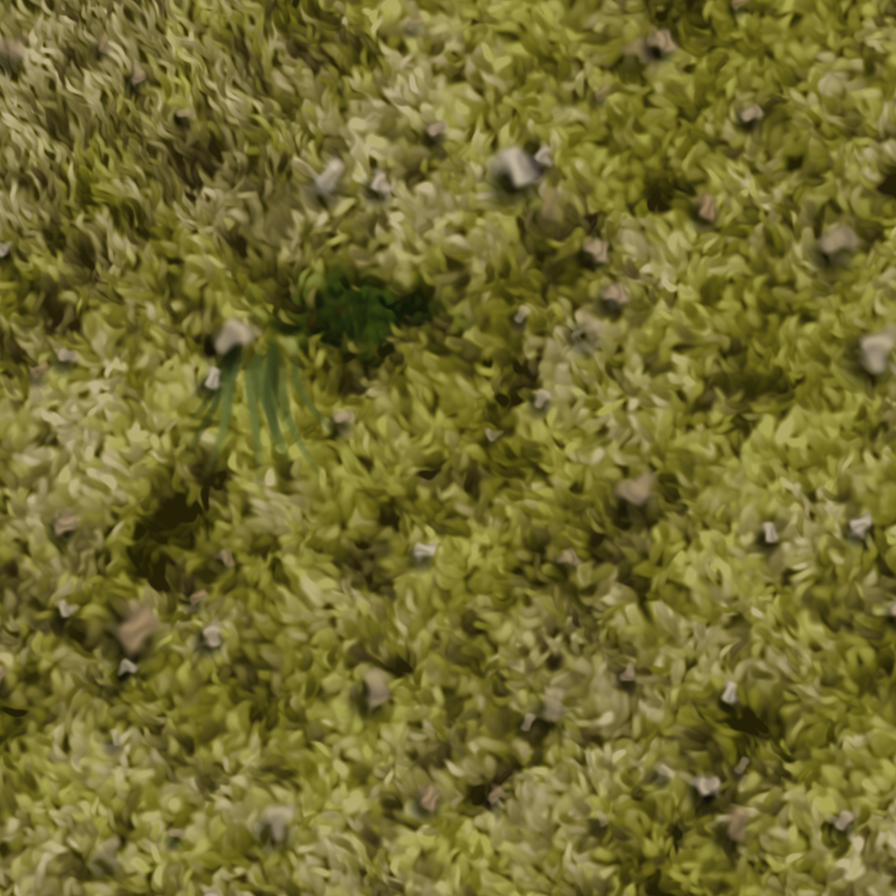
Give the GLSL for this texture, as a Shadertoy shader.

```glsl
vec3 hash3(vec2 p) {
    vec3 q = vec3(dot(p, vec2(127.1, 311.7)), dot(p, vec2(269.5, 183.3)), dot(p, vec2(419.2, 371.9)));
    return fract(sin(q) * 43758.5);
}

// Layered sines, roughly -1 to 1
float waves(vec2 p) {
    return (sin(p.x + 1.7 * sin(p.y * 0.8))
          + sin(p.y * 1.3 - p.x * 0.6 + 2.0 * sin(p.x * 0.7 + 1.0))
          + 0.7 * sin(p.x * 2.1 + p.y * 1.7 + 1.5 * sin(p.y * 1.9))) / 2.7;
}

vec2 turn(vec2 p, float angle) {
    float c = cos(angle), s = sin(angle);
    return vec2(c * p.x + s * p.y, c * p.y - s * p.x);
}

// One layer of overlapping leaves; ground holds tone, dryness and lushness
void scatterLeaves(inout vec3 ground, vec2 uv, float cells, float seed) {
    vec2 q = uv * cells + seed * 0.37;
    for (int j = -1; j <= 1; j++)
    for (int i = -1; i <= 1; i++) {
        vec2 cell = floor(q) + vec2(i, j);
        vec3 place = hash3(cell + seed * 31.0);
        vec3 look = hash3(cell + seed * 31.0 + 7.5);
        vec2 middle = cell + place.xy;
        vec2 home = (middle - seed * 0.37) / cells;
        float straw = smoothstep(0.45, 0.12, length(home - vec2(0.08, 0.98)));

        // Bent soft ellipse, narrower where the grass is straw
        float angle = -1.05 + (place.z - 0.5) * mix(2.4, 0.9, straw);
        vec2 d = turn(q - middle, angle);
        d.y += 0.11 * sin(d.x * 4.0 + look.z * 6.3);
        vec2 size = mix(vec2(0.74, 0.25 + 0.24 * look.z), vec2(0.9, 0.22), straw);
        float r = length(d / size);
        float cover = smoothstep(1.2, 0.25, r);

        // Light from the upper left, shaded rim, clumps, small dark hollows, broad drift
        float tone = 0.73 + 0.58 * (look.x - 0.5) - 0.16 * r * r;
        tone += 0.3 * dot(q - middle, vec2(-0.5, 0.7)) + 0.17 * waves(home * 11.0 + 4.0);
        vec2 clump = floor(home * 21.0 + 0.6 * sin(home.yx * 37.0));
        tone += 0.28 * (hash3(clump + 5.0).x - 0.5);
        tone -= 0.36 * smoothstep(0.15, 0.75, waves(home * 43.0 + 3.0 * sin(home.yx * 19.0)));
        tone -= 0.34 * smoothstep(0.3, 0.8, waves(home * 23.0 + 9.0));
        tone -= 0.4 * smoothstep(0.11, 0.03, length((home - vec2(0.21, 0.42)) * vec2(1.4, 0.8)));
        float dry = 0.36 + 0.32 * waves(home * 10.0 + 2.0) + 0.28 * waves(home * 31.0);
        dry += 0.6 * (look.y - 0.5) + 0.45 * straw + 0.2 * smoothstep(0.3, 0.0, home.y);
        dry = smoothstep(0.1, 0.9, dry);
        float reach = length((home - vec2(0.40, 0.65)) * vec2(0.7, 1.4)) + 0.025 * waves(home * 60.0);
        float lush = smoothstep(0.085, 0.03, reach) * step(0.25, look.z);
        tone -= 0.3 * lush;
        ground = mix(ground, vec3(tone, dry * (1.0 - lush), lush), cover);
    }
}

// Olive, dry and lush colour ramps over the tone
vec3 groundColour(vec3 ground) {
    float tone = clamp(ground.x, 0.0, 1.0);
    float low = min(tone * 2.0, 1.0);
    float high = max(tone * 2.0 - 1.0, 0.0);
    vec3 olive = mix(mix(vec3(0.14, 0.13, 0.02), vec3(0.42, 0.40, 0.09), low), vec3(0.66, 0.65, 0.31), high);
    vec3 dry = mix(mix(vec3(0.16, 0.13, 0.04), vec3(0.45, 0.41, 0.22), low), vec3(0.74, 0.69, 0.53), high);
    vec3 lush = mix(vec3(0.05, 0.09, 0.03), vec3(0.34, 0.46, 0.10), tone);
    return mix(mix(olive, dry, ground.y), lush, ground.z * 0.85);
}

// Sparse pale stones with a shadow at the lower left
void scatterStones(inout vec3 colour, vec2 uv, float cells, float seed, float share) {
    vec2 q = uv * cells;
    for (int j = -1; j <= 1; j++)
    for (int i = -1; i <= 1; i++) {
        vec2 cell = floor(q) + vec2(i, j);
        vec3 place = hash3(cell + seed);
        vec3 look = hash3(cell + seed + 38.0);
        float present = step(place.z, share) * (0.55 + 0.4 * look.z);
        vec2 d = turn(q - cell - place.xy, look.x * 3.0);
        d += 0.04 * sin(d.yx * 19.0 + look.y * 6.0);
        float size = 0.17 + 0.14 * look.z * look.z;
        float r = length(d * vec2(1.0, 1.5)) / size;
        vec2 fall = q - cell - place.xy + vec2(0.08, 0.15);
        colour *= 1.0 - 0.65 * present * smoothstep(1.4, 0.3, length(fall) / size);
        vec3 stone = mix(vec3(0.60, 0.50, 0.35), vec3(0.76, 0.71, 0.62), look.y);
        stone *= 1.0 - 0.12 * r + 0.1 * sin(d.x * 25.0 + d.y * 15.0);
        colour = mix(colour, stone, present * smoothstep(1.2, 0.5, r));
    }
}

// A tuft of long blades drooping from one root
void drawTuft(inout vec3 colour, vec2 uv) {
    for (int i = 0; i < 18; i++) {
        vec3 h = hash3(vec2(i, 17.0));
        vec2 d = uv - vec2(0.24 + 0.09 * h.x, 0.64 - 0.05 * h.y);
        float along = -d.y / (0.08 + 0.1 * h.z);
        float bend = (h.x - 0.5) * 0.16 * along * along + 0.006 * sin(along * 5.0 + h.y * 6.0);
        float blade = smoothstep(0.008, 0.001, abs(d.x - bend));
        blade *= smoothstep(0.0, 0.3, along) * smoothstep(1.0, 0.5, along);
        vec3 green = mix(vec3(0.18, 0.22, 0.08), vec3(0.50, 0.55, 0.29), h.y);
        colour = mix(colour, green, 0.7 * blade);
    }
}

void mainImage(out vec4 fragColor, in vec2 fragCoord) {
    vec2 uv = fragCoord / iResolution.y;
    vec2 bent = uv + 0.004 * sin(uv.yx * 41.0 + 2.0 * sin(uv * 29.0));

    vec3 ground = vec3(0.08, 0.2, 0.0);
    for (int layer = 0; layer < 5; layer++)
        scatterLeaves(ground, bent, 30.0 + 5.0 * float(layer), float(layer) + 1.0);

    vec3 colour = groundColour(ground);
    drawTuft(colour, uv);
    scatterStones(colour, uv, 9.0, 53.0, 0.2);
    scatterStones(colour, uv, 16.0, 12.0, 0.14);
    fragColor = vec4(colour, 1.0);
}
```
